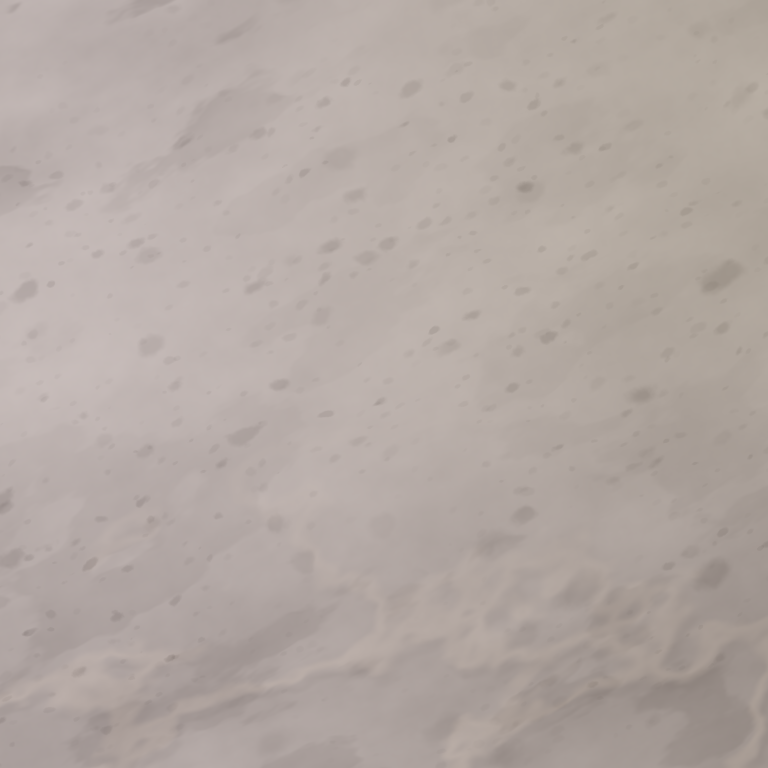
Write a WebGL 2 fragment shader that draws this texture.

```glsl
#version 300 es
precision highp float;

uniform vec2 u_resolution;
out vec4 fragColor;

float hash(vec2 p) {
    return fract(sin(dot(p, vec2(127.1, 311.7))) * 43758.5453);
}

float noise(vec2 p) {
    vec2 i = floor(p), f = fract(p);
    f = f * f * (3.0 - 2.0 * f);
    return mix(mix(hash(i), hash(i + vec2(1, 0)), f.x),
               mix(hash(i + vec2(0, 1)), hash(i + vec2(1, 1)), f.x), f.y);
}

float fbm(vec2 p) {
    float sum = 0.0, amp = 0.5;
    for (int i = 0; i < 5; i++) {
        sum += amp * noise(p);
        p = mat2(1.6, 1.2, -1.2, 1.6) * p + 7.3;
        amp *= 0.5;
    }
    return sum;
}

// Soft, ragged oval hollows, one at most per cell
float pits(vec2 p, float density) {
    float depth = 0.0;
    vec2 cell = floor(p);
    float ragged = 0.35 * (fbm(p * 2.5) - 0.5);
    for (int y = -1; y <= 1; y++) {
        for (int x = -1; x <= 1; x++) {
            vec2 id = cell + vec2(x, y);
            vec2 centre = id + 0.2 + 0.6 * vec2(hash(id + 3.1), hash(id + 8.7));
            float radius = mix(0.16, 0.4, pow(hash(id + 5.3), 2.0));
            float dist = length((p - centre) * vec2(0.8, 1.4)) + ragged;
            float strength = step(hash(id + 1.9), density) * mix(0.3, 1.0, hash(id + 6.1));
            depth = max(depth, strength * (1.0 - smoothstep(radius * 0.3, radius, dist)));
        }
    }
    return depth;
}

// Thin crest where the noise crosses its middle value
float vein(vec2 p, float width) {
    return 1.0 - smoothstep(0.0, width, abs(fbm(p) - 0.48));
}

void main() {
    vec2 uv = gl_FragCoord.xy / u_resolution;
    vec2 grain = mat2(0.88, -0.47, 0.47, 0.88) * uv;
    vec2 bent = grain + 0.05 * (vec2(fbm(uv * 5.0), fbm(uv * 5.0 + 20.0)) - 0.5);

    float lower = 1.0 - smoothstep(0.05, 0.55, uv.y);
    float corner = 1.0 - smoothstep(0.1, 0.34, length((uv - vec2(0.08, 0.94)) * vec2(0.9, 1.2)));

    // Broad light falling off to the lower right
    float tone = 0.732 - 0.085 * lower * (0.45 + 0.6 * uv.x);
    tone -= 0.045 * smoothstep(0.5, 1.05, uv.x);
    tone += 0.03 * (1.0 - smoothstep(0.0, 0.4, length(uv - vec2(0.05, 0.52))));

    // Clouds and streaks along the grain
    tone += 0.06 * (fbm(bent * vec2(3.0, 7.0)) - 0.48);
    tone += 0.05 * (fbm(bent * vec2(9.0, 20.0) + 4.0) - 0.48) * (0.5 + 0.7 * lower + corner);
    tone += 0.018 * (fbm(uv * 45.0) - 0.48);

    // Grey flakes with clearer borders
    float flakes = smoothstep(0.53, 0.61, fbm(bent * vec2(6.0, 15.0) + 31.0));
    tone -= flakes * (0.012 + 0.022 * lower + 0.055 * corner);

    // Pale veins, each with a faint shadow beneath
    vec2 path = bent * vec2(3.0, 6.0) + 12.0;
    float pale = vein(path, 0.045) * lower;
    tone += 0.03 * pale;
    tone -= 0.022 * vein(path + vec2(0.0, 0.1), 0.04) * lower * (1.0 - pale);

    // Scattered pits, large to small
    float clusters = smoothstep(0.32, 0.6, fbm(uv * 4.0 + 15.0));
    tone -= 0.075 * pits(bent * 11.0, 0.22) * (0.4 + 0.6 * clusters);
    tone -= 0.065 * pits(bent * 24.0 + 40.0, 0.3) * clusters;
    tone -= 0.035 * pits(bent * 42.0 + 70.0, 0.35) * clusters;

    // Pinkish grey on the left, warmer on the right
    float warmth = smoothstep(0.1, 1.0, uv.x) * (0.4 + 0.6 * smoothstep(0.2, 0.7, uv.y));
    vec3 tint = mix(vec3(0.0, -0.042, -0.052), vec3(0.0, -0.038, -0.078), warmth);
    vec3 color = vec3(tone) + tint;
    color += vec3(0.012, 0.006, -0.004) * pale;

    fragColor = vec4(color, 1.0);
}
```
